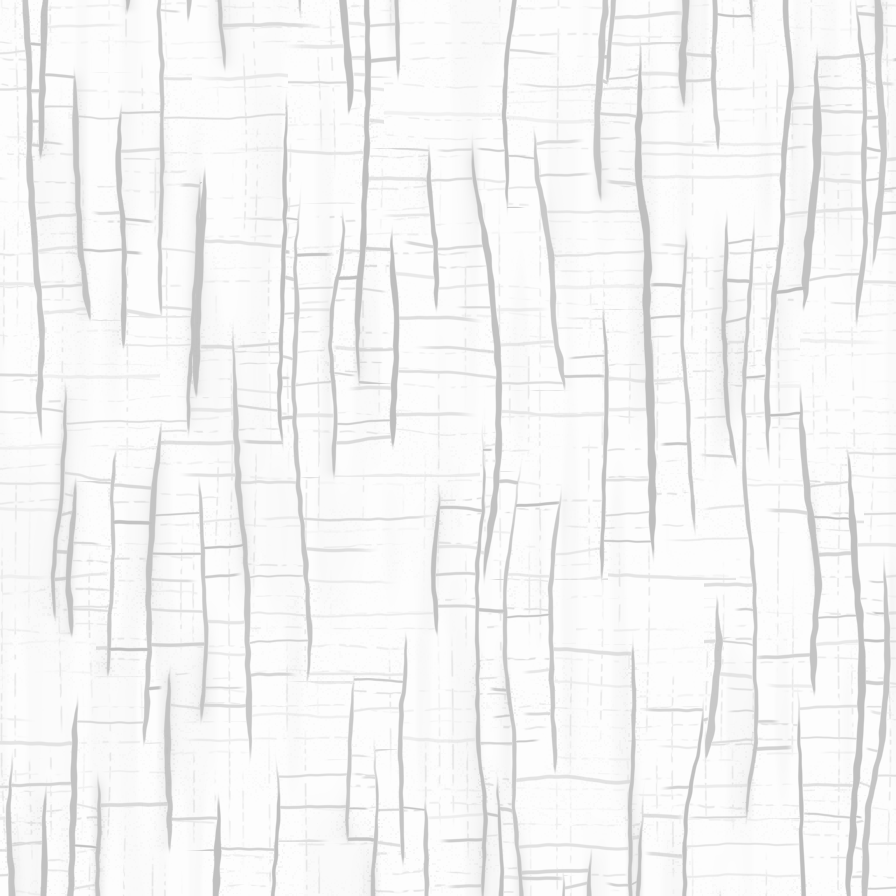
A Shadertoy shader for this texture:

```glsl
const float COLUMNS = 28.0;        // candidate cracks across the canvas
const float COLUMN_JITTER = 0.85;  // sideways scatter, in columns
const float WANDER = 0.030;        // slow shared drift of the cracks
const float CRACK_MIN = 0.0018;    // half widths of the cracks
const float CRACK_MAX = 0.0043;
const float RUNG_ROWS = 27.0;      // cross cracks per canvas height
const float HAIR_ROWS = 55.0;      // faint cross hairlines
const float HAIR_COLUMNS = 60.0;   // faint upright hairlines
const float EDGE = 0.0013;         // softness of every line
const float GRAIN = 512.0;         // speck cells across the canvas
const vec3 PAPER = vec3(0.992);
const vec3 CRACK_GREY = vec3(0.745);

float hash(vec2 p) {
    vec3 q = fract(vec3(p.xyx) * 0.1031);
    q += dot(q, q.yzx + 33.33);
    return fract((q.x + q.y) * q.z);
}

float noise(vec2 p) {
    vec2 cell = floor(p), f = fract(p);
    f = f * f * (3.0 - 2.0 * f);
    float low = mix(hash(cell), hash(cell + vec2(1, 0)), f.x);
    float high = mix(hash(cell + vec2(0, 1)), hash(cell + vec2(1, 1)), f.x);
    return mix(low, high, f.y);
}

float line(float dist, float halfWidth) {
    float soft = max(EDGE, 0.7 / iResolution.y);
    return 1.0 - smoothstep(halfWidth - 0.5 * soft, halfWidth + soft, abs(dist));
}

// Centre x, half width and tone of one upright crack at height y
vec3 crack(float column, float y) {
    float pieces = mix(0.7, 2.9, hash(vec2(column, 3.0)));
    float along = y * pieces + 9.0 * hash(vec2(column, 5.0));
    vec2 id = vec2(column, floor(along) + 20.0);
    float f = fract(along);
    float start = 0.2 * hash(id + 11.0);
    float end = mix(0.62, 1.0, hash(id + 23.0));
    float taper = smoothstep(start, start + 0.10, f) * (1.0 - smoothstep(end - 0.22, end, f));
    float shift = COLUMN_JITTER * (hash(id + 37.0) - 0.5);
    float lean = 0.03 * (hash(id + 41.0) - 0.5) * (f - 0.5);
    float x = (column + 0.5 + shift) / COLUMNS + lean;
    x += WANDER * (noise(vec2(column * 0.35, y * 3.5)) - 0.5);
    x += 0.008 * (noise(vec2(column * 7.0, y * 11.0)) - 0.5);
    x += 0.0016 * (noise(vec2(column * 5.0, y * 70.0)) - 0.5);
    float size = hash(id + 53.0);
    float rough = 0.8 + 0.4 * noise(vec2(column * 3.0, y * 60.0));
    float halfWidth = mix(CRACK_MIN, CRACK_MAX, size * size) * rough * taper;
    return vec3(x, halfWidth, mix(0.82, 1.0, hash(id + 61.0)));
}

// Cross cracks inside the span between two upright ones
float rungs(vec2 p, vec2 span, float id, float rows, float presence, float halfWidth) {
    float width = span.y - span.x;
    float t = (p.x - span.x) / max(width, 0.001);
    float bow = 0.007 * (noise(vec2(p.x * 16.0, id + p.y * 5.0)) - 0.5);
    bow += 0.0015 * (noise(vec2(p.x * 90.0, id)) - 0.5);
    float v = (p.y + bow) * rows;
    vec2 key = vec2(id, floor(v) + 7.0);
    float tilt = 0.25 * (hash(key + 13.0) - 0.5) * (t - 0.5);
    float centre = mix(0.25, 0.75, hash(key + 17.0)) + tilt;
    float side = hash(key + 19.0) < 0.5 ? t : 1.0 - t;
    float reach = 0.35 + 1.8 * hash(key + 29.0);
    float extent = 1.0 - smoothstep(reach - 0.12, reach + 0.12, side);
    float tone = mix(0.3, 1.0, hash(key + 31.0)) * mix(1.0, 0.55, smoothstep(0.04, 0.09, width));
    float size = halfWidth * mix(0.5, 1.4, hash(key + 43.0));
    return step(hash(key + 47.0), presence) * tone * extent * line((fract(v) - centre) / rows, size);
}

void mainImage(out vec4 fragColor, in vec2 fragCoord) {
    vec2 p = fragCoord / iResolution.y;
    float ink = 0.0, halo = 0.0;
    vec2 span = vec2(-1.0, 2.0);
    vec2 ends = vec2(0.0);

    // Upright cracks, and the nearest one on each side
    float home = floor(p.x * COLUMNS);
    for (int i = -4; i <= 4; i++) {
        float column = home + float(i) + 10.0;
        vec3 c = crack(column, p.y);
        float dist = p.x - c.x + 10.0 / COLUMNS;
        float present = smoothstep(0.0002, 0.0011, c.y);
        ink = max(ink, present * c.z * line(dist, c.y));
        halo = max(halo, present * exp(-abs(dist) * 170.0));
        if (present > 0.3) {
            float x = p.x - dist;
            if (dist >= 0.0 && x > span.x) { span.x = x; ends.x = column; }
            if (dist < 0.0 && x < span.y) { span.y = x; ends.y = column; }
        }
    }

    // Ladder of cross cracks and broken hairlines
    float id = ends.x * 1.37 + ends.y * 7.13;
    float dots = smoothstep(0.25, 0.6, noise(p * vec2(170.0, 210.0)));
    ink = max(ink, rungs(p, span, id, RUNG_ROWS, 0.68, 0.0013));
    ink = max(ink, 0.5 * dots * rungs(p, span, id + 71.0, HAIR_ROWS, 0.5, 0.0007));

    // Faint upright hairlines
    float u = (p.x + 0.006 * noise(vec2(p.x * 9.0, p.y * 6.0))) * HAIR_COLUMNS;
    float strand = smoothstep(0.55, 0.75, noise(vec2(floor(u) * 3.7, p.y * 9.0)));
    float offset = mix(0.25, 0.75, hash(vec2(floor(u), 83.0)));
    ink = max(ink, 0.32 * strand * dots * line((fract(u) - offset) / HAIR_COLUMNS, 0.0006));

    // Pale smudges beside the cracks, and fine specks
    float smear = smoothstep(0.48, 0.85, noise(p * vec2(55.0, 5.0)));
    float speck = step(0.86, hash(floor(p * GRAIN) + 5.0)) * smoothstep(0.4, 0.8, noise(p * 24.0));
    float haze = 0.30 * halo * smear + 0.05 * smear + speck * (0.05 + 0.25 * halo);
    ink = max(ink, min(ink + haze * (1.0 - ink), 1.0));

    fragColor = vec4(mix(PAPER, CRACK_GREY, ink), 1.0);
}
```
